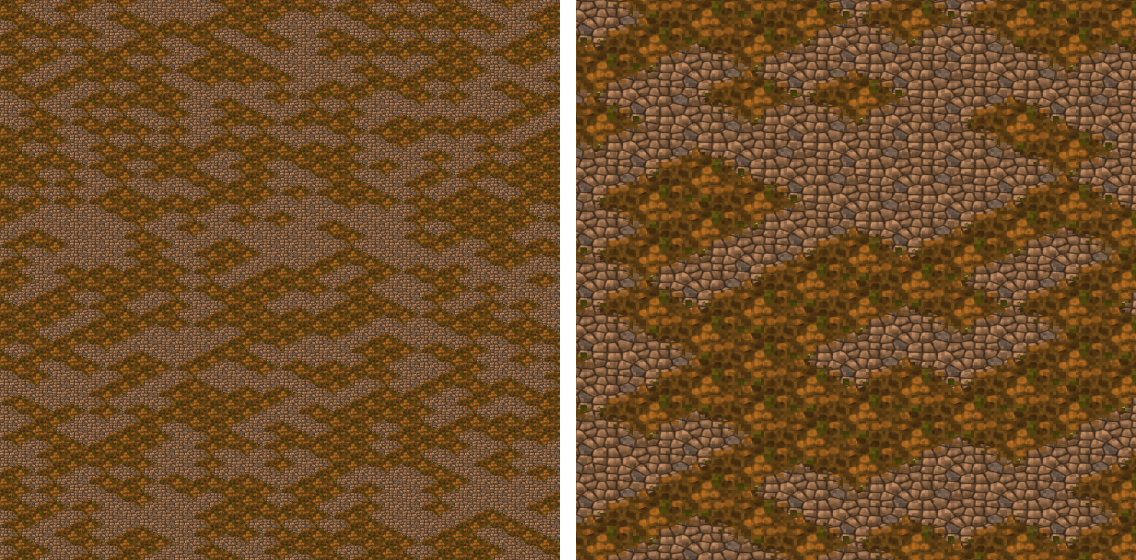
Left: the whole. Right: its middle third, enlarged.
A Shadertoy shader for this pattern:

```glsl
// Isometric ground: diamond tiles of pebbles and speckled soil scattered at random.

const vec2 TILES = vec2(16.0, 32.0);       // diamonds across and down
const vec2 STONE_HALF = vec2(4.0, 3.0);    // stone cells in half a tile
const vec2 GRAIN_HALF = vec2(16.0, 8.0);   // grains in half a tile
const vec2 TOOTH_HALF = vec2(8.0, 8.0);    // border teeth in half a tile
const float SOIL_SHARE = 0.53;
const float RAGGED = 0.26;                 // tooth length, in tile heights
const float JITTER = 0.75;                 // irregularity of the stones
const float GRAIN = 0.22;                  // fine brightness variation
const int SAMPLES = 3;                     // antialiasing samples per axis

const vec3 STONE_LIGHT = vec3(0.65, 0.47, 0.33);
const vec3 STONE_MID   = vec3(0.45, 0.32, 0.21);
const vec3 STONE_GREY  = vec3(0.43, 0.36, 0.31);
const vec3 STONE_GAP   = vec3(0.27, 0.19, 0.12);
const vec3 SOIL_BASE   = vec3(0.38, 0.25, 0.08);
const vec3 SOIL_DARK   = vec3(0.28, 0.18, 0.06);
const vec3 SOIL_OLIVE  = vec3(0.32, 0.28, 0.05);
const vec3 SOIL_ORANGE = vec3(0.60, 0.36, 0.11);

float hash(vec2 p) {
    return fract(sin(dot(p, vec2(127.1, 311.7))) * 43758.5453);
}

// Folds a cell index so that every diamond carries the same detail.
vec2 wrapCell(vec2 c, vec2 halfTile) {
    c -= floor((c.y + 0.5) / halfTile.y) * halfTile;
    return vec2(mod(c.x, 2.0 * halfTile.x), c.y);
}

// Nearest stone: offset from its centre (xy), gap to its neighbour (z), id (w).
vec4 nearestStone(vec2 p) {
    vec2 base = floor(p);
    vec2 offset = vec2(0.0);
    float first = 9.0, second = 9.0, id = 0.0;
    for (int y = -1; y <= 1; y++) {
        for (int x = -1; x <= 1; x++) {
            vec2 cell = base + vec2(x, y);
            vec2 key = wrapCell(cell, STONE_HALF);
            vec2 shift = vec2(hash(key + 3.7), hash(key + 19.3)) - 0.5;
            vec2 d = p - cell - 0.5 - JITTER * shift;
            float dist = length(d);
            if (dist < first) {
                second = first;
                first = dist;
                offset = d;
                id = hash(key + 41.1);
            } else {
                second = min(second, dist);
            }
        }
    }
    return vec4(offset, second - first, id);
}

vec3 pebbles(vec4 stone) {
    // Lit from the upper left, with dark joints
    float light = smoothstep(-0.4, 0.35, dot(stone.xy, vec2(-0.4, 0.9)));
    vec3 face = mix(STONE_MID, STONE_LIGHT, light);
    face = mix(face, STONE_GREY, 0.8 * step(0.86, stone.w));
    return mix(STONE_GAP, face, smoothstep(0.02, 0.26, stone.z));
}

vec3 soil(vec4 stone) {
    vec3 speck = SOIL_BASE;
    if (stone.w < 0.22) speck = SOIL_ORANGE;
    else if (stone.w < 0.48) speck = SOIL_OLIVE;
    else if (stone.w < 0.78) speck = SOIL_DARK;
    float spot = 1.0 - smoothstep(0.28, 0.52, length(stone.xy));
    return mix(SOIL_BASE, speck, spot);
}

vec3 ground(vec2 uv) {
    vec2 p = uv * TILES;

    // Ragged diamond lookup
    vec2 tooth = wrapCell(floor(p * 2.0 * TOOTH_HALF), TOOTH_HALF);
    vec2 q = p + vec2(0.0, RAGGED * (hash(tooth + 7.9) - 0.5));
    vec2 tile = floor(vec2(q.x + q.y, q.y - q.x));
    bool isSoil = hash(tile + 61.7) < SOIL_SHARE;

    // Surface and grain
    vec4 stone = nearestStone(p * 2.0 * STONE_HALF);
    vec3 colour = isSoil ? soil(stone) : pebbles(stone);
    vec2 grain = wrapCell(floor(p * 2.0 * GRAIN_HALF), GRAIN_HALF);
    return colour * (1.0 + GRAIN * (hash(grain + 13.3) - 0.5) * 2.0);
}

void mainImage(out vec4 fragColor, in vec2 fragCoord) {
    vec3 sum = vec3(0.0);
    for (int y = 0; y < SAMPLES; y++) {
        for (int x = 0; x < SAMPLES; x++) {
            vec2 jitter = (vec2(x, y) + 0.5) / float(SAMPLES) - 0.5;
            sum += ground((fragCoord + jitter) / iResolution.xy);
        }
    }
    fragColor = vec4(sum / float(SAMPLES * SAMPLES), 1.0);
}
```
